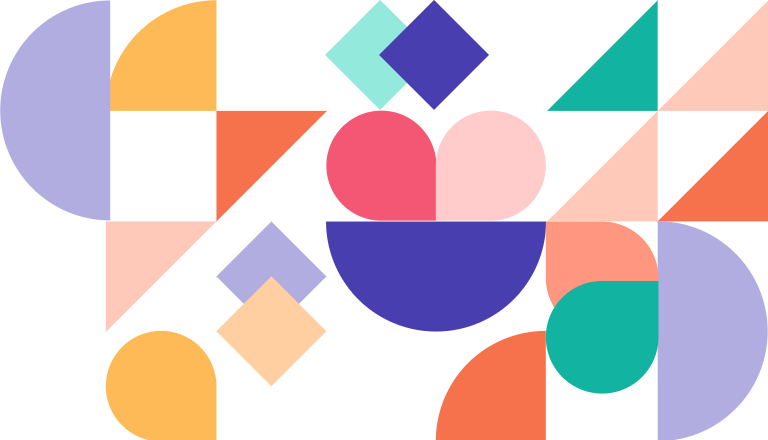
A Shadertoy shader for this background:

```glsl
const float ROWS = 4.0;                       // grid cells per canvas height
const vec2 GRID_SHIFT = vec2(0.038, 0.008);   // offset of the grid, in cells
const float SEAM = 6.017;                     // left side of the right column
const float BIG = 1.0;                        // radius of the large arcs
const float SMALL = 0.5;                      // radius of drops and diamonds
const float LEAF = 0.512;                     // radius of the overlapping drops
const float TRIANGLE = 1.005;                 // leg of the triangles

const vec3 WHITE = vec3(1.0);
const vec3 LAVENDER = vec3(0.694, 0.678, 0.882);
const vec3 INDIGO = vec3(0.286, 0.243, 0.686);
const vec3 YELLOW = vec3(1.0, 0.729, 0.345);
const vec3 ORANGE = vec3(0.965, 0.447, 0.302);
const vec3 SALMON = vec3(1.0, 0.592, 0.502);
const vec3 PEACH = vec3(1.0, 0.788, 0.725);
const vec3 APRICOT = vec3(1.0, 0.808, 0.631);
const vec3 ROSE = vec3(0.957, 0.341, 0.451);
const vec3 BLUSH = vec3(1.0, 0.796, 0.796);
const vec3 TEAL = vec3(0.071, 0.702, 0.627);
const vec3 MINT = vec3(0.573, 0.914, 0.863);

float disc(vec2 p, float radius) {
    return length(p) - radius;
}

// Half of a disc, on the side that the unit vector points to
float halfDisc(vec2 p, vec2 side, float radius) {
    return max(disc(p, radius), -dot(p, side));
}

// Quarter of a disc, in the quadrant given by the signs
float quarterDisc(vec2 p, vec2 quadrant, float radius) {
    vec2 q = p * quadrant;
    return max(disc(q, radius), max(-q.x, -q.y));
}

// Disc with one square corner, in the quadrant given by the signs
float drop(vec2 p, vec2 quadrant, float radius) {
    vec2 q = p * quadrant;
    vec2 box = abs(q - 0.5 * radius) - 0.5 * radius;
    return min(disc(q, radius), max(box.x, box.y));
}

float diamond(vec2 p, float radius) {
    return (abs(p.x) + abs(p.y) - radius) * sqrt(0.5);
}

// Right triangle with its square corner at the origin
float triangle(vec2 p, vec2 quadrant) {
    vec2 q = p * quadrant;
    return max(max(-q.x, -q.y), (q.x + q.y - TRIANGLE) * sqrt(0.5));
}

// Lays ink over the colour with an edge one pixel wide
void paint(inout vec3 color, float dist, vec3 ink) {
    float pixel = ROWS / iResolution.y;
    color = mix(color, ink, clamp(0.5 - dist / pixel, 0.0, 1.0));
}

void mainImage(out vec4 fragColor, in vec2 fragCoord) {
    vec2 p = fragCoord * ROWS / iResolution.y + GRID_SHIFT;
    vec3 color = WHITE;

    // Left column
    paint(color, quarterDisc(p - vec2(2.006, 3.0), vec2(-1, 1), BIG + 0.006), YELLOW);
    paint(color, halfDisc(p - vec2(1.04, 3.004), vec2(-1, 0), BIG), LAVENDER);
    paint(color, triangle(p - vec2(2.006, 3.0), vec2(1, -1)), ORANGE);
    paint(color, triangle(p - vec2(1.0, 1.995), vec2(1, -1)), PEACH);
    paint(color, drop(p - vec2(1.503, 0.497), vec2(1, -1), SMALL + 0.003), YELLOW);

    // Overlapping diamonds
    paint(color, diamond(p - vec2(2.505, 1.495), SMALL), LAVENDER);
    paint(color, diamond(p - vec2(2.505, 0.997), SMALL), APRICOT);
    paint(color, diamond(p - vec2(3.494, 3.509), SMALL), MINT);
    paint(color, diamond(p - vec2(3.984, 3.509), SMALL), INDIGO);

    // Pair of drops above a bowl
    paint(color, drop(p - vec2(3.505, 2.502), vec2(1, -1), SMALL), ROSE);
    paint(color, drop(p - vec2(4.5, 2.502), vec2(-1, -1), SMALL), BLUSH);
    paint(color, halfDisc(p - vec2(4.002, 1.994), vec2(0, -1), BIG), INDIGO);

    // Two by two block of triangles
    for (int row = 0; row < 2; row++) {
        for (int col = 0; col < 2; col++) {
            vec2 corner = vec2(SEAM, 3.0) + vec2(col, -row) * TRIANGLE;
            vec3 ink = row != col ? PEACH : (row == 0 ? TEAL : ORANGE);
            paint(color, triangle(p - corner, vec2(-1, 1)), ink);
        }
    }

    // Lower right arcs and drops
    paint(color, quarterDisc(p - vec2(5.0, 0.0), vec2(-1, 1), BIG), ORANGE);
    paint(color, halfDisc(p - vec2(SEAM, 0.997), vec2(1, 0), BIG), LAVENDER);
    paint(color, drop(p - vec2(5.512, 1.482), vec2(-1, 1), LEAF), SALMON);
    paint(color, drop(p - vec2(5.512, 0.942), vec2(1, 1), LEAF), TEAL);

    fragColor = vec4(color, 1.0);
}
```
